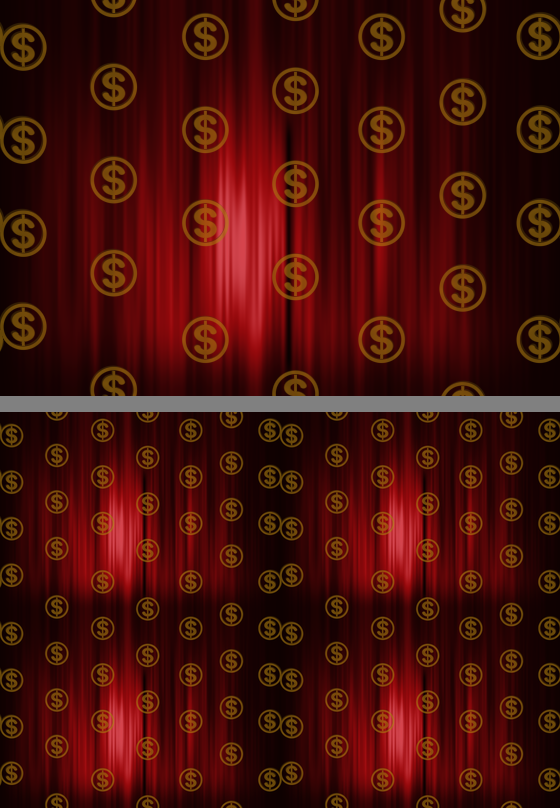
Top, the tile; bottom, the same tile 2 across and 2 down.
Reproduce this pattern procedurally as a WebGL 1 fragment shader.

```glsl
precision highp float;
// Lit red stage curtain with seven staggered columns of translucent gold dollar coins.
uniform vec2 u_resolution;

#define COLUMNS 7
#define ROWS 4
#define COIN_RADIUS 0.0417
#define ROW_PITCH 0.235
#define GOLD vec3(0.67, 0.49, 0.06)
#define GOLD_OPACITY 0.58
#define GLOW_CENTER vec2(0.42, 0.37)
#define GLOW_SIZE vec2(0.13, 0.26)
#define GAP_X 0.516
#define PI 3.14159265

float hash(vec2 p) {
  vec3 q = fract(vec3(p.xyx) * 0.1031);
  q += dot(q, q.yzx + 33.33);
  return fract((q.x + q.y) * q.z);
}

// Value noise that wraps after a whole number of cells
float wrapNoise(vec2 uv, vec2 cells) {
  vec2 p = uv * cells;
  vec2 i = floor(p);
  vec2 f = fract(p);
  f = f * f * (3.0 - 2.0 * f);
  vec2 a = mod(i, cells);
  vec2 b = mod(i + 1.0, cells);
  return mix(mix(hash(a), hash(vec2(b.x, a.y)), f.x),
             mix(hash(vec2(a.x, b.y)), hash(b), f.x), f.y);
}

// Curtain: vertical folds under a warm spotlight, dark at every border
vec3 curtain(vec2 uv) {
  float folds = 0.42 * wrapNoise(uv, vec2(26.0, 2.0))
              + 0.33 * wrapNoise(uv, vec2(71.0, 2.0))
              + 0.25 * wrapNoise(uv, vec2(170.0, 3.0));
  folds = 0.15 + 3.0 * folds * folds;
  float across = pow(max(sin(PI * uv.x), 0.0), 1.2);
  float down = smoothstep(0.0, 0.2, uv.y) * (1.0 - smoothstep(0.3, 1.0, uv.y));
  vec2 g = (uv - GLOW_CENTER) / GLOW_SIZE;
  float glow = exp(-dot(g, g)) * down;
  float light = 0.05 + folds * (across * (0.12 + 0.4 * down) + 0.42 * glow);

  // Opening between the two halves
  float gap = (uv.x - GAP_X) / 0.007;
  float open = smoothstep(0.0, 0.1, uv.y) * (1.0 - smoothstep(0.64, 0.76, uv.y));
  light *= 1.0 - 0.9 * exp(-gap * gap) * open;

  float red = 0.85 * (1.0 - exp(-1.35 * light));
  float sheen = smoothstep(0.8, 1.7, light);
  return vec3(red, 0.06 * red, 0.08 * red) + sheen * vec3(0.06, 0.22, 0.24);
}

// Upper bowl of the S: an arc missing its lower right quarter
float bowl(vec2 p) {
  const float r = 0.27;
  vec2 q = p - vec2(0.0, r);
  vec2 tip = r * vec2(0.97, 0.24);
  if (q.x > 0.0 && q.y < q.x * 0.25) {
    return min(length(q - tip), length(p));
  }
  return abs(length(q) - r);
}

// Coin outline in units of its radius: ring, S and upright bar
float coinDistance(vec2 p) {
  float ring = abs(length(p) - 0.92) - 0.075;
  vec2 s = vec2(p.x / 1.3, p.y);
  float curve = min(bowl(s), bowl(-s)) - 0.105;
  vec2 e = abs(p) - vec2(0.06, 0.82);
  float bar = max(e.x, e.y);
  return min(ring, min(curve, bar));
}

// Column and row staggering, in fractions of the canvas
vec2 coinCenter(float col, float row) {
  float x = 0.0417 + 0.1537 * col + 0.026 * sin(PI * pow(col / 6.0, 1.3));
  float odd = mod(col, 2.0);
  float evenStart = -0.142 + 0.262 * (1.0 - step(0.5, col));
  float oddStart = -0.015 + 0.0024 * (col - 1.0) * (col - 1.0);
  return vec2(x, 1.0 - mix(evenStart, oddStart, odd) - ROW_PITCH * row);
}

void main() {
  vec2 uv = gl_FragCoord.xy / u_resolution;
  vec2 size = vec2(1.0, u_resolution.y / u_resolution.x);
  vec3 color = curtain(uv);

  // Nearest coin, wrapping around the canvas
  vec2 nearest = vec2(10.0);
  float side = 0.0;
  for (int i = 0; i < COLUMNS; i++) {
    for (int j = 0; j < ROWS; j++) {
      vec2 c = coinCenter(float(i), float(j));
      vec2 d = (fract(uv - c + 0.5) - 0.5) * size;
      if (dot(d, d) < dot(nearest, nearest)) {
        nearest = d;
        side = c.x - 0.5;
      }
    }
  }
  vec2 p = nearest / COIN_RADIUS;
  float aa = 0.75 / (COIN_RADIUS * u_resolution.x);

  // Darker back edge, shifted more on the outer columns, then the face
  vec2 shift = vec2(0.12 * side, 0.02 + 0.1 * abs(side));
  float back = 1.0 - smoothstep(-aa, aa, coinDistance(p - shift));
  float face = 1.0 - smoothstep(-aa, aa, coinDistance(p));
  float shade = 0.94 + 0.12 * wrapNoise(uv, vec2(90.0, 64.0));
  color = mix(color, GOLD * 0.45, 0.5 * back * (1.0 - face));
  color = mix(color, GOLD * shade, GOLD_OPACITY * face);
  gl_FragColor = vec4(color, 1.0);
}
```
